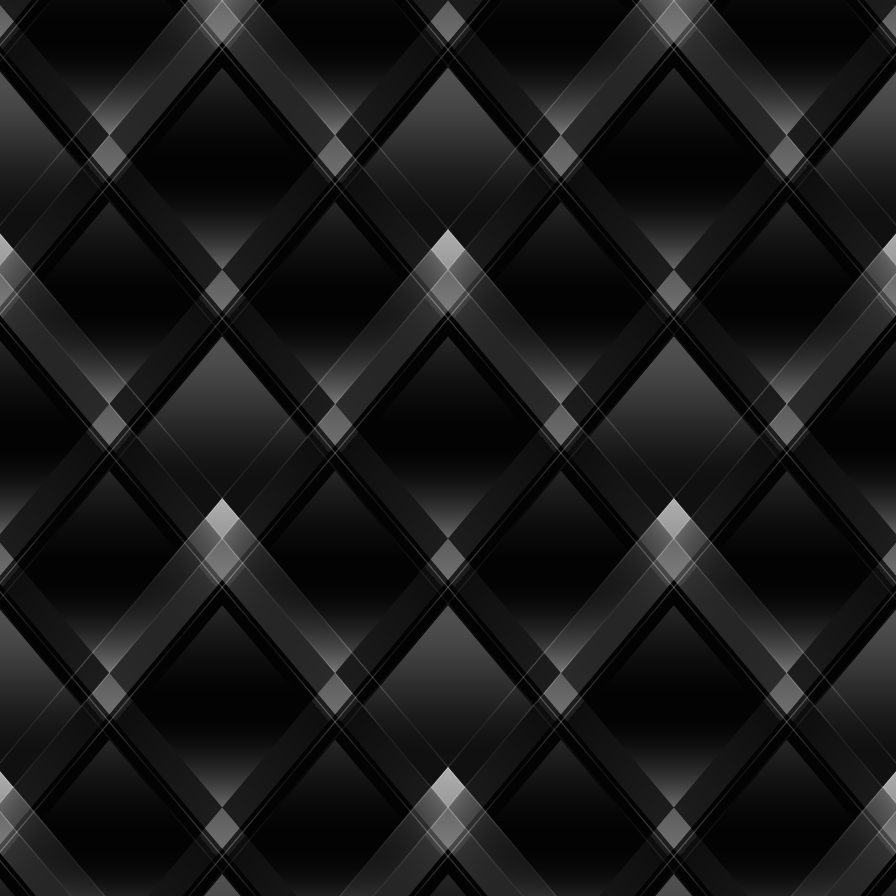
A Shadertoy shader for this pattern:

```glsl
vec2 band(vec2 t, float lo, float hi, float aa) {
    return smoothstep(-aa, aa, t - lo) * smoothstep(-aa, aa, hi - t);
}

vec2 thread(vec2 t, float at, float aa) {
    return (1.0 - smoothstep(0.0, 0.0022 + aa, abs(t - at)))
         * (0.65 + 0.35 * cos(12.566 * (t.yx - 0.08)));
}

float sum(vec2 v) { return v.x + v.y; }

void mainImage(out vec4 fragColor, in vec2 fragCoord) {
    vec2 uv = fragCoord / iResolution.xy;
    float aa = 1.3 / iResolution.y;

    // Diagonal axes, both growing downwards, with one full repeat per unit
    float across = (uv.x - 0.248) * 1.984;
    float down = (0.4206 - uv.y) * 1.666;
    vec2 diag = vec2(down + across, down - across);
    vec2 full = fract(diag + 0.2) - 0.2;
    vec2 sub = mod(diag - 0.14, 0.5) + 0.14;
    vec2 odd = mod(floor((diag - 0.14) * 2.0), 2.0);

    // Diamond tiles: lit top and bottom corners, one in four paler
    vec2 tile = band(sub, 0.16, 0.536, aa);
    float fall = (sum(sub) - 0.32) / 0.752;
    float dark = 0.14 * pow(max(1.0 - fall / 0.45, 0.0), 1.4)
               + 0.4 * pow(max(fall - 0.53, 0.0) / 0.47, 2.0);
    float pale = mix(0.3, 0.05, smoothstep(0.0, 0.75, fall));
    float lum = 0.012 + tile.x * tile.y * mix(dark, pale, odd.x * odd.y);

    // Narrow ribbons, brightening towards each lower crossing
    vec2 ribbon = band(sub, 0.536, 0.613, aa);
    vec2 along = clamp((sub.yx - 0.14) / 0.396, 0.0, 1.0);
    lum += sum(ribbon * (0.04 + 0.06 * along));

    // Wide sheen leaving the main crossing
    vec2 wide = band(full, -0.039, 0.113, aa);
    vec2 fade = band(full, 0.036, 0.536, aa)
              * (0.05 + 0.24 * exp(-9.0 * (full - 0.036)));
    lum += max(wide.x * fade.y, wide.y * fade.x);

    // Crossing diamonds
    float slope = (sum(sub) - 1.15) * 0.5;
    lum = mix(lum, 0.4 + 0.05 * odd.x * odd.y + slope, ribbon.x * ribbon.y);
    vec2 bright = band(full, -0.039, 0.036, aa);
    lum = mix(lum, 0.64 - 0.6 * sum(full), bright.x * bright.y);

    // Fine threads
    lum += 0.22 * sum(thread(sub, 0.627, aa));
    lum += 0.16 * sum(thread(full, 0.036, aa));
    lum += 0.18 * sum(thread(full, -0.039, aa));
    lum += 0.07 * sum(thread(full, 0.657, aa));

    fragColor = vec4(vec3(clamp(lum, 0.0, 1.0)), 1.0);
}
```
